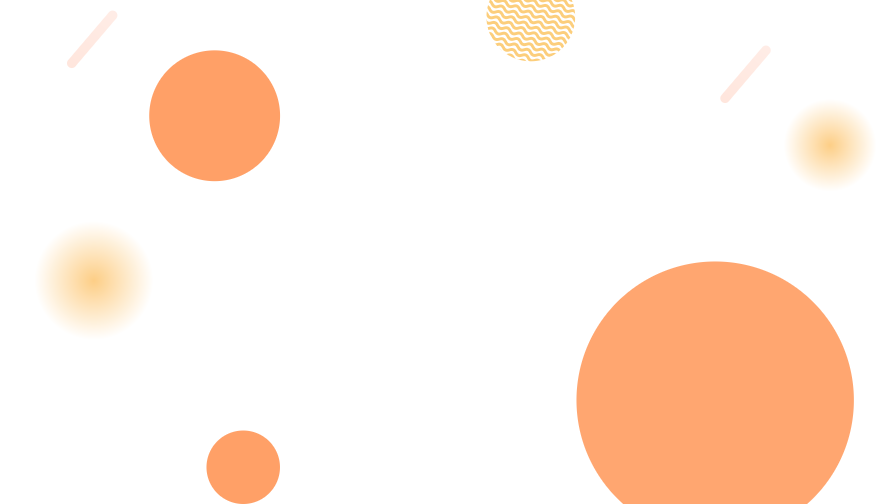
Write a WebGL 1 fragment shader that draws this background.

```glsl
precision highp float;
uniform vec2 u_resolution;

#define ORANGE vec3(1.0, 0.627, 0.404)
#define LIGHT_ORANGE vec3(1.0, 0.651, 0.439)
#define AMBER vec3(0.992, 0.808, 0.525)
#define WAVE_COLOR vec3(0.988, 0.808, 0.486)
#define BLUSH vec3(1.0, 0.902, 0.867)
#define WAVE_SPACING 0.0118
#define WAVE_LENGTH 0.027
#define WAVE_HEIGHT 0.0031
#define WAVE_TILT 0.4

// Coverage of a shape from its signed distance, softened over one pixel
float cover(float d) {
  return clamp(0.5 - d * u_resolution.y, 0.0, 1.0);
}

float disc(vec2 p, vec2 center, float radius) {
  return cover(length(p - center) - radius);
}

// Radial falloff, strongest at the center
float glow(vec2 p, vec2 center, float radius) {
  return clamp(1.0 - length(p - center) / radius, 0.0, 1.0);
}

// Rounded stick: x is coverage, y is position along the stick
vec2 stick(vec2 p, vec2 start, vec2 span, float radius) {
  float t = clamp(dot(p - start, span) / dot(span, span), 0.0, 1.0);
  return vec2(cover(length(p - start - span * t) - radius), t);
}

// Tilted rows of wavy stripes
float waves(vec2 p) {
  float c = cos(WAVE_TILT);
  float s = sin(WAVE_TILT);
  vec2 q = vec2(c * p.x - s * p.y, s * p.x + c * p.y);
  float phase = 6.28318 * q.x / WAVE_LENGTH;
  float row = q.y + WAVE_HEIGHT * sin(phase);
  float d = abs(fract(row / WAVE_SPACING) - 0.5) * WAVE_SPACING;
  float slope = 6.28318 * WAVE_HEIGHT / WAVE_LENGTH * cos(phase);
  return cover(d / sqrt(1.0 + slope * slope) - 0.25 * WAVE_SPACING);
}

void main() {
  vec2 p = gl_FragCoord.xy / u_resolution.y;
  p.x += 0.5 * (16.0 / 9.0 - u_resolution.x / u_resolution.y);
  vec3 color = vec3(1.0);

  // Soft glows
  color = mix(color, AMBER, glow(p, vec2(0.1863, 0.4433), 0.118));
  color = mix(color, AMBER, glow(p, vec2(1.647, 0.7118), 0.092));

  // Pale diagonal sticks
  for (int i = 0; i < 2; i++) {
    vec2 start = vec2(0.1424, 0.8745) + float(i) * vec2(1.2963, -0.0694);
    vec2 bar = stick(p, start, vec2(0.081, 0.095), 0.0095);
    color = mix(color, mix(BLUSH, vec3(1.0, 0.925, 0.9), bar.y), bar.x);
  }

  // Striped disc
  vec2 stripedCenter = vec2(1.0532, 0.9664);
  float striped = disc(p, stripedCenter, 0.088) * waves(p - stripedCenter);
  color = mix(color, WAVE_COLOR, striped);

  // Solid discs
  color = mix(color, ORANGE, disc(p, vec2(0.4259, 0.7703), 0.1298));
  color = mix(color, ORANGE, disc(p, vec2(0.4826, 0.0729), 0.0729));
  color = mix(color, LIGHT_ORANGE, disc(p, vec2(1.419, 0.206), 0.2752));

  gl_FragColor = vec4(color, 1.0);
}
```
